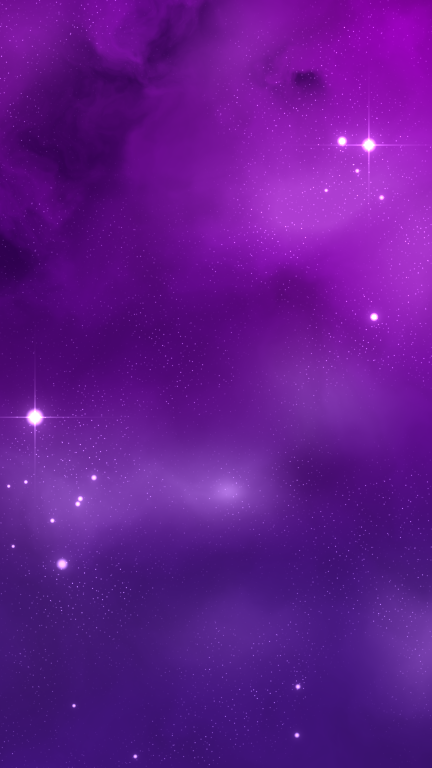
Write a Shadertoy shader that draws this background.

```glsl
// A violet nebula: a vertical gradient with soft warped glows and dark dust lanes,
// textured by fractal value noise, then sprinkled with fine star dust,
// small haloed stars and two bright stars with cross-shaped flares.
#define WARP 0.15
#define CLOUD_SCALE 3.2
#define CLOUD_CONTRAST 0.75
#define DUST_GAIN 0.30
#define DUST_CELLS 85.0
#define SMALL_STARS 14
#define LOW_TONE vec3(0.235, 0.070, 0.45)
#define MID_TONE vec3(0.365, 0.035, 0.54)
#define TOP_TONE vec3(0.42, 0.015, 0.57)
#define DARK_TONE vec3(0.16, 0.00, 0.28)
#define LILAC vec3(0.57, 0.33, 0.77)
#define ORCHID vec3(0.69, 0.25, 0.83)

float hash1(vec2 p) {
    vec3 q = fract(vec3(p.xyx) * 0.1031);
    q += dot(q, q.yzx + 33.33);
    return fract((q.x + q.y) * q.z);
}

vec2 hash2(vec2 p) {
    return vec2(hash1(p + 17.3), hash1(p + 71.9));
}

float valueNoise(vec2 p) {
    vec2 i = floor(p), f = fract(p);
    f = f * f * f * (f * (f * 6.0 - 15.0) + 10.0);
    vec2 e = vec2(0.0, 1.0);
    return mix(mix(hash1(i), hash1(i + e.yx), f.x),
               mix(hash1(i + e.xy), hash1(i + e.yy), f.x), f.y);
}

float fbm(vec2 p) {
    float sum = 0.0, amp = 0.5;
    for (int i = 0; i < 6; i++) {
        sum += amp * valueNoise(p);
        p = mat2(1.6, 1.2, -1.2, 1.6) * p + 11.7;
        amp *= 0.5;
    }
    return sum;
}

// Soft elliptical glow
float glow(vec2 p, vec2 center, vec2 size) {
    vec2 d = (p - center) / size;
    return exp(-dot(d, d));
}

float segmentDistance(vec2 p, vec2 a, vec2 b) {
    vec2 pa = p - a, ba = b - a;
    return length(pa - ba * clamp(dot(pa, ba) / dot(ba, ba), 0.0, 1.0));
}

// Round core with a halo; flare is the reach of the cross
float star(vec2 p, vec2 center, float radius, float flare, float px) {
    vec2 d = abs(p - center);
    float r = length(d);
    float light = 1.0 - smoothstep(radius * 0.3, radius + px, r);
    light += 0.5 * exp(-r / (radius * 0.9));
    if (flare > 0.0) {
        float thin = max(0.0016, 0.5 * px);
        vec2 beam = exp(-d.yx * d.yx / (thin * thin)) * exp(-d / (flare * 0.4));
        light += 0.55 * (beam.x + beam.y);
    }
    return light;
}

// One jittered speck per rotated grid cell, most of them faint
float starDust(vec2 p, float cells, float px) {
    p = mat2(0.8, 0.6, -0.6, 0.8) * p + 5.0;
    vec2 id = floor(p * cells);
    vec2 pos = (id + 0.2 + 0.6 * hash2(id)) / cells;
    float size = max(0.0014, 0.5 * px);
    float power = pow(hash1(id + 5.1), 4.0);
    return power * exp(-dot(p - pos, p - pos) / (size * size));
}

void mainImage(out vec4 fragColor, in vec2 fragCoord) {
    vec2 p = fragCoord / iResolution.x;
    float px = 1.0 / iResolution.x;
    float upper = smoothstep(0.75, 1.15, p.y);

    // Warped coordinates and cloud texture
    vec2 bend = vec2(fbm(p * 3.0 + 4.0), fbm(p * 3.0 + 29.0)) - 0.5;
    vec2 q = p + WARP * bend;
    float cloud = fbm(q * CLOUD_SCALE + bend * 0.8 + 8.0);
    float wisps = fbm(q * 8.0 + bend * 1.5 + 41.0);

    // Base gradient, warmer towards the upper right
    vec3 col = mix(LOW_TONE, MID_TONE, smoothstep(0.35, 0.9, p.y));
    col = mix(col, TOP_TONE, smoothstep(0.9, 1.7, p.y));
    col += vec3(0.07, -0.01, 0.03) * upper * smoothstep(0.3, 1.0, p.x);
    col *= 1.0 + CLOUD_CONTRAST * mix(0.6, 1.0, upper) * (cloud - 0.48);

    // Luminous clouds
    float light = 0.62 * glow(q, vec2(0.72, 1.37), vec2(0.30, 0.17))
                + 0.45 * glow(q, vec2(0.70, 1.33), vec2(0.14, 0.08))
                + 0.52 * glow(q, vec2(0.52, 1.68), vec2(0.19, 0.13))
                + 0.40 * glow(q, vec2(0.08, 1.65), vec2(0.20, 0.15))
                + 0.65 * glow(q, vec2(0.98, 1.16), vec2(0.15, 0.15))
                + 0.68 * glow(q, vec2(0.73, 0.86), vec2(0.17, 0.11))
                + 0.82 * glow(p + 0.06 * bend, vec2(0.50, 0.66), vec2(0.16, 0.10))
                + 0.82 * glow(q, vec2(0.14, 0.68), vec2(0.22, 0.15))
                + 0.55 * glow(q, vec2(0.99, 0.31), vec2(0.13, 0.15))
                + 0.28 * glow(q, vec2(0.55, 0.30), vec2(0.18, 0.10))
                + 0.16 * glow(q, vec2(0.10, 0.35), vec2(0.25, 0.18));
    light *= 0.42 + 0.8 * cloud + 0.42 * wisps;
    col = mix(col, mix(LILAC, ORCHID, upper), clamp(light, 0.0, 0.95));
    col += 0.16 * glow(p, vec2(0.53, 0.64), vec2(0.035, 0.025));

    // Dark dust lanes
    float lane = segmentDistance(q, vec2(0.38, 1.80), vec2(0.0, 1.20)) / 0.14;
    float dark = exp(-lane * lane) * smoothstep(0.15, 0.75, wisps) * 0.95;
    dark += 1.1 * glow(q, vec2(0.69, 1.61), vec2(0.09, 0.05)) * smoothstep(0.25, 0.6, wisps);
    dark += 0.45 * glow(q, vec2(0.70, 0.69), vec2(0.10, 0.08));
    dark += 0.35 * glow(q, vec2(0.25, 0.98), vec2(0.28, 0.12));
    col = mix(col, DARK_TONE, clamp(dark, 0.0, 0.9));

    // Star dust, denser around the lower clouds
    float density = 1.6 * smoothstep(0.25, 0.75, fbm(p * 5.0 + 60.0));
    density += 0.6 * glow(p, vec2(0.2, 0.55), vec2(0.25));
    float dust = starDust(p, DUST_CELLS, px) + starDust(p + 3.7, DUST_CELLS * 0.6, px);
    col += DUST_GAIN * density * dust * vec3(0.9, 0.75, 1.0);

    // Small stars in three loose groups: left, bottom and upper right
    float stars = 0.0;
    for (int i = 0; i < SMALL_STARS; i++) {
        vec2 h = hash2(vec2(float(i) * 3.1, 9.0));
        vec2 pos = vec2(0.02, 0.45) + h * vec2(0.20, 0.24);
        if (i % 4 == 1) pos = h * vec2(0.8, 0.22);
        if (i % 4 == 3) pos = vec2(0.75, 1.30) + h * vec2(0.2, 0.12);
        stars += 0.6 * star(p, pos, 0.003 + 0.003 * h.x, 0.0, px);
    }

    // Leading stars
    stars += star(p, vec2(0.854, 1.442), 0.017, 0.11, px);
    stars += star(p, vec2(0.081, 0.812), 0.022, 0.12, px);
    stars += star(p, vec2(0.792, 1.451), 0.011, 0.0, px);
    stars += star(p, vec2(0.866, 1.044), 0.009, 0.0, px);
    stars += 0.6 * star(p, vec2(0.144, 0.472), 0.014, 0.0, px);
    col += stars * vec3(0.95, 0.80, 1.0);

    fragColor = vec4(clamp(col, 0.0, 1.0), 1.0);
}
```
